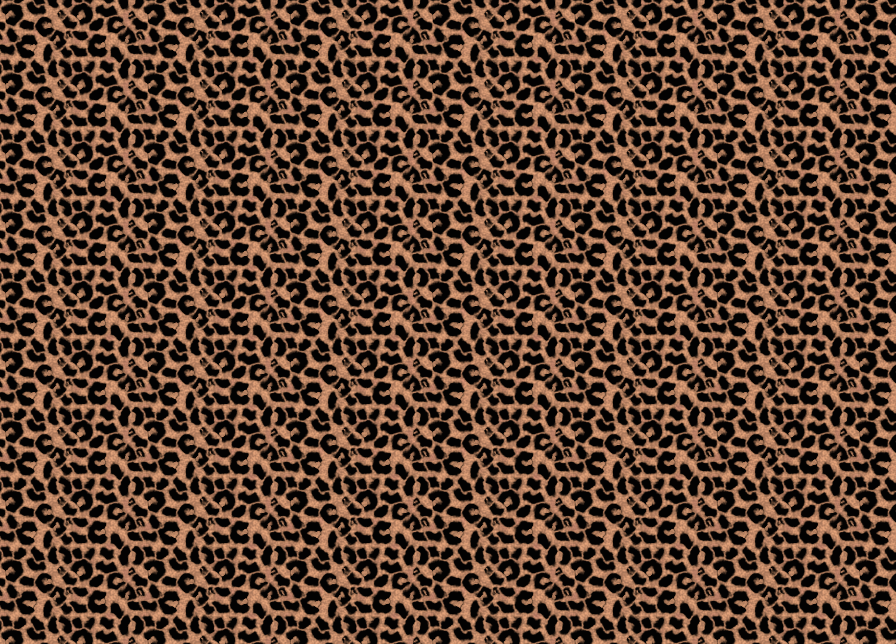
Write a Shadertoy shader that draws this pattern.

```glsl
const float CANVAS_HEIGHT = 828.0;       // canvas height in fur units
const vec2 TILE = vec2(91.5, 89.4);      // one repeat in fur units
const vec2 TILE_ORIGIN = vec2(449.0, 306.0);

const vec3 INK = vec3(0.012, 0.006, 0.006);
const vec3 BROWN = vec3(0.50, 0.35, 0.25);
const vec3 TAN = vec3(0.71, 0.50, 0.38);
const vec3 SAND = vec3(0.84, 0.60, 0.45);
const vec3 ROSE = vec3(0.73, 0.47, 0.41);

// Rosettes: centre, radius, angle of the gap
const int ROSETTES = 6;
const vec4 ROSETTE[ROSETTES] = vec4[](
    vec4(45, 23, 10.0, 0.7), vec4(82, 11, 7.2, 2.2),
    vec4(23, 68, 9.0, 2.5), vec4(68, 84, 8.4, 0.3),
    vec4(5, 8, 3.2, 1.2), vec4(87, 70, 3.2, 3.6));

// Solid spots: centre, half length, angle
const int BLOBS = 12;
const vec4 BLOB[BLOBS] = vec4[](
    vec4(22, 10, 4.5, 0.7), vec4(18, 29, 5.0, 0.4),
    vec4(18, 46, 3.5, 0.8), vec4(34, 48, 4.0, -0.5),
    vec4(68, 32, 5.0, 1.4), vec4(55, 49, 4.5, 0.6),
    vec4(52, 66, 7.0, 0.1), vec4(76, 51, 7.0, 1.8),
    vec4(4, 50, 7.0, 4.4), vec4(4, 83, 5.0, 0.5),
    vec4(0, 28, 4.0, 0.6), vec4(43, 86, 4.0, -0.4));

vec2 hash2(vec2 p) {
    vec2 q = vec2(dot(p, vec2(127.1, 311.7)), dot(p, vec2(269.5, 183.3)));
    return fract(sin(q) * 43758.55);
}

float cornerSlope(vec2 cell, vec2 offset, vec2 period) {
    vec2 wrapped = floor(mod(cell + 0.5, period));
    float angle = 6.2832 * hash2(wrapped).x;
    return dot(vec2(cos(angle), sin(angle)), offset);
}

// Gradient noise that repeats after a whole number of cells
float gradientNoise(vec2 p, vec2 period) {
    vec2 i = floor(p), f = fract(p), e = vec2(1, 0);
    vec2 u = f * f * f * (f * (f * 6.0 - 15.0) + 10.0);
    float low = mix(cornerSlope(i, f, period),
                    cornerSlope(i + e.xy, f - e.xy, period), u.x);
    float high = mix(cornerSlope(i + e.yx, f - e.yx, period),
                     cornerSlope(i + e.xx, f - e.xx, period), u.x);
    return mix(low, high, u.y);
}

// Noise with a given number of cells per tile, repeating every two columns
float tileNoise(vec2 p, float cells) {
    return gradientNoise(p / TILE * cells, cells * vec2(2, 1));
}

// Offset to the nearest copy of a spot, and a variation for alternate columns
vec3 nearestCopy(vec2 p, vec2 centre, float id) {
    vec2 n = round((p - centre) / TILE);
    vec2 variation = hash2(vec2(id, mod(n.x, 2.0))) - 0.5;
    return vec3(p - centre - n * TILE - 4.0 * variation, variation.x);
}

float rosetteDistance(vec2 q, float radius, float gapAngle) {
    float r = length(q);
    float facing = dot(q, vec2(cos(gapAngle), sin(gapAngle))) / max(r, 0.001);
    float thickness = 0.53 * radius * (1.0 - 1.1 * smoothstep(0.75, 1.0, facing));
    return abs(r - radius) - thickness;
}

float blobDistance(vec2 q, float halfLength, float angle) {
    float c = cos(angle), s = sin(angle);
    q = mat2(c, -s, s, c) * q;
    float along = clamp(q.x, -halfLength, halfLength);
    return length(q - vec2(along, -0.06 * along * along)) - 5.4;
}

// Keeps the two smallest distances, nearest first
vec2 twoNearest(vec2 nearest, float d) {
    return vec2(min(nearest.x, d), min(nearest.y, max(nearest.x, d)));
}

void mainImage(out vec4 fragColor, in vec2 fragCoord) {
    float unit = CANVAS_HEIGHT / iResolution.y;
    vec2 p = vec2(fragCoord.x, iResolution.y - fragCoord.y) * unit - TILE_ORIGIN;

    // Uneven, lobed outlines
    vec2 warp = vec2(tileNoise(p, 10.0), tileNoise(p + TILE * 0.37, 10.0));
    vec2 w = p + 4.2 * warp;

    vec2 nearest = vec2(1e3);
    float core = 0.0;
    for (int i = 0; i < ROSETTES; i++) {
        vec4 s = ROSETTE[i];
        vec3 q = nearestCopy(w, s.xy, float(i));
        float radius = s.z * (1.0 + 0.2 * q.z);
        nearest = twoNearest(nearest, rosetteDistance(q.xy, radius, s.w + 1.6 * q.z));
        core = max(core, 1.0 - smoothstep(0.5 * radius, radius, length(q.xy)));
    }
    for (int i = 0; i < BLOBS; i++) {
        vec4 s = BLOB[i];
        vec3 q = nearestCopy(w, s.xy, float(i + ROSETTES));
        nearest = twoNearest(nearest, blobDistance(q.xy, s.z, s.w + 0.8 * q.z));
    }
    // A strip of fur always parts neighbouring spots
    float spots = max(nearest.x, 1.5 - 0.5 * (nearest.y - nearest.x));

    // Fur: soft patches, rosy drift and fine grain
    float patches = tileNoise(p, 9.0);
    float grain = tileNoise(p, 34.0);
    vec3 fur = mix(TAN, SAND, smoothstep(-0.4, 0.4, patches + 0.4 * grain));
    fur = mix(fur, ROSE, 0.5 * smoothstep(0.1, 0.5, tileNoise(p, 4.0)));
    fur = mix(fur, BROWN, 0.3 * core);
    fur *= 1.0 + 0.16 * grain;

    // Brown halo, then the ink itself
    float ragged = spots + 0.7 * grain;
    fur = mix(BROWN, fur, smoothstep(-1.0, 3.6, ragged));
    float edge = max(0.68 * unit, 1.4);
    fragColor = vec4(mix(INK, fur, smoothstep(-edge, edge, ragged)), 1.0);
}
```
